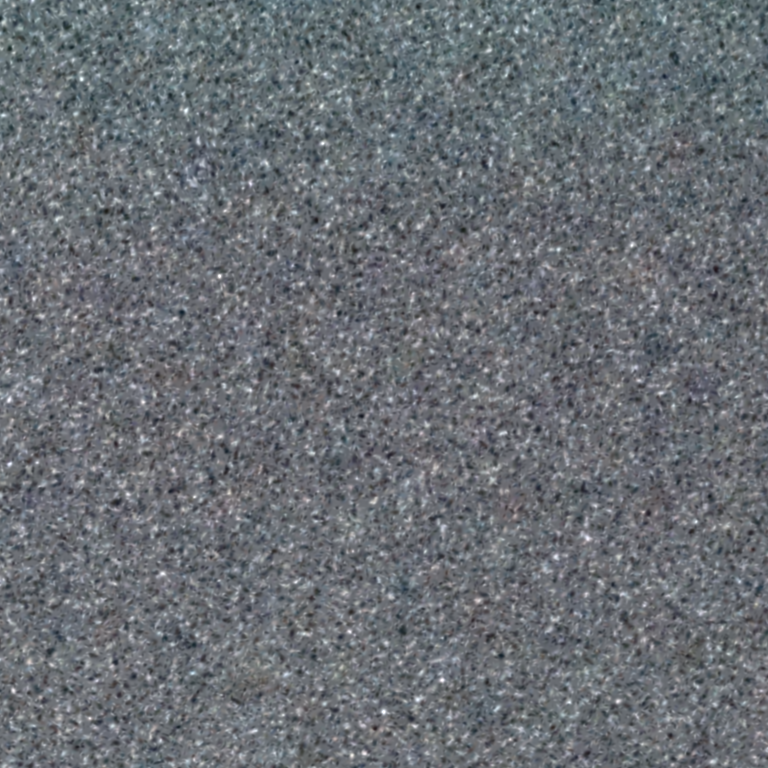
A WebGL 2 fragment shader for this texture:

```glsl
#version 300 es
precision highp float;
precision highp int;

uniform vec2 u_resolution;
out vec4 fragColor;

// Cells across the canvas for each layer
const float GRAIN_SCALE = 80.0;
const float GRIT_SCALE = 142.0;
const float PATCH_SCALE = 15.0;

// Brightness gain of each layer
const float GRAIN_GAIN = 0.225;
const float GRIT_GAIN = 0.14;
const float PATCH_GAIN = 0.045;
const float GLINT = 0.7;

// Spot shape, in cells
const vec2 SPOT_RADII = vec2(0.48, 0.30);
const float SPOT_HALO = 0.5;
const int SPOTS_PER_CELL = 2;

// Lean of the spots, in radians
const float LEAN_BOTTOM = 0.3;
const float LEAN_TOP = 1.25;
const float LEAN_SPREAD = 2.5;

// Base colours from bottom to top, and hue shifts
const vec3 BOTTOM_COLOR = vec3(0.420, 0.436, 0.456);
const vec3 MIDDLE_COLOR = vec3(0.414, 0.422, 0.446);
const vec3 TOP_COLOR = vec3(0.388, 0.440, 0.456);
const vec3 WARM_SHIFT = vec3(0.028, 0.004, -0.030);
const vec3 GREEN_SHIFT = vec3(-0.018, 0.016, 0.002);

// Integer hash: three random values in 0..1
vec3 hash3(ivec3 key) {
    uvec3 v = uvec3(key) * 1664525u + 1013904223u;
    v.x += v.y * v.z;
    v.y += v.z * v.x;
    v.z += v.x * v.y;
    v ^= v >> 16u;
    v.x += v.y * v.z;
    v.y += v.z * v.x;
    v.z += v.x * v.y;
    return vec3(v >> 8u) / 16777216.0;
}

// Sum of leaning soft spots: x = brightness, y = warmth, z = greenness
vec3 spotLayer(vec2 p, float lean, int seed) {
    ivec2 home = ivec2(floor(p));
    vec3 total = vec3(0.0);
    for (int j = -1; j <= 1; j++) {
        for (int i = -1; i <= 1; i++) {
            ivec2 cell = home + ivec2(i, j);
            for (int k = 0; k < SPOTS_PER_CELL; k++) {
                int key = seed + 2 * k;
                vec3 place = hash3(ivec3(cell + 64, key));
                vec3 weight = hash3(ivec3(cell + 64, key + 1)) * 2.0 - 1.0;
                float angle = lean + (place.z - 0.5) * LEAN_SPREAD;
                vec2 axis = vec2(cos(angle), sin(angle));
                vec2 d = p - vec2(cell) - place.xy;
                vec2 q = vec2(dot(d, axis), dot(d, vec2(-axis.y, axis.x)));
                q /= SPOT_RADII;
                float r2 = dot(q, q);
                total += weight * exp(-r2) * (1.0 - SPOT_HALO * r2);
            }
        }
    }
    return total;
}

void main() {
    vec2 uv = gl_FragCoord.xy / u_resolution;
    vec2 p = gl_FragCoord.xy / min(u_resolution.x, u_resolution.y);
    float lean = mix(LEAN_BOTTOM, LEAN_TOP, uv.y);

    // Stones, fine grit and broad uneven patches
    vec3 grain = spotLayer(p * GRAIN_SCALE, lean, 10);
    vec3 grit = spotLayer(p * GRIT_SCALE, lean, 30);
    vec3 patches = spotLayer(p * PATCH_SCALE, lean, 50);

    // Brightness, with slightly stronger highlights than shadows
    float tone = grain.x * GRAIN_GAIN + grit.x * GRIT_GAIN;
    tone *= 1.0 + 0.12 * (0.5 - uv.x);
    tone += GLINT * tone * tone + patches.x * PATCH_GAIN;
    tone += 0.02 * (0.5 - uv.x);

    // Vertical colour drift and small hue changes
    vec3 color = mix(BOTTOM_COLOR, MIDDLE_COLOR, smoothstep(0.0, 0.5, uv.y));
    color = mix(color, TOP_COLOR, smoothstep(0.6, 1.0, uv.y));
    vec2 hue = grain.yz * 0.7 + patches.yz * 0.5;
    color += tone + WARM_SHIFT * hue.x + GREEN_SHIFT * hue.y;

    fragColor = vec4(clamp(color, 0.0, 1.0), 1.0);
}
```
